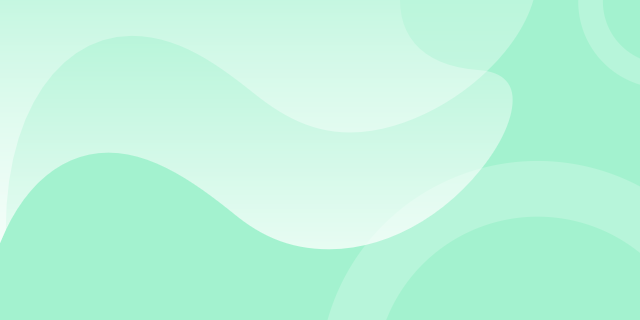
Give the GLSL for this background, as a WebGL 2 fragment shader.

```glsl
#version 300 es
precision highp float;
// Mint background with two translucent white waves and two pale rings.
uniform vec2 u_resolution;
out vec4 outColor;

const vec3 MINT = vec3(0.64, 0.95, 0.812);
const vec3 WHITE = vec3(1.0);
const int CURVE_STEPS = 14;

// Adds one straight edge to an outline: x = squared distance, y = inside sign.
void addEdge(vec2 p, vec2 a, vec2 b, inout vec2 outline) {
  vec2 edge = b - a, toP = p - a;
  vec2 gap = toP - edge * clamp(dot(toP, edge) / dot(edge, edge), 0.0, 1.0);
  outline.x = min(outline.x, dot(gap, gap));
  bool spans = (a.y > p.y) != (b.y > p.y);
  if (spans && p.x < a.x + edge.x * (p.y - a.y) / edge.y) outline.y = -outline.y;
}

vec2 bezier(vec2 a, vec2 b, vec2 c, vec2 d, float t) {
  float s = 1.0 - t;
  return s * s * s * a + 3.0 * s * s * t * b + 3.0 * s * t * t * c + t * t * t * d;
}

// Adds a cubic curve as a chain of short edges.
void addCurve(vec2 p, vec2 a, vec2 b, vec2 c, vec2 d, inout vec2 outline) {
  vec2 from = a;
  for (int i = 1; i <= CURVE_STEPS; i++) {
    vec2 to = bezier(a, b, c, d, float(i) / float(CURVE_STEPS));
    addEdge(p, from, to, outline);
    from = to;
  }
}

// Closes an outline beyond the top and left of the canvas.
void closeOutside(vec2 p, vec2 last, vec2 first, inout vec2 outline) {
  vec2 topRight = vec2(last.x + 0.03, 1.15);
  vec2 topLeft = vec2(-0.1, 1.15);
  vec2 lowLeft = vec2(-0.1, 0.02);
  addEdge(p, last, topRight, outline);
  addEdge(p, topRight, topLeft, outline);
  addEdge(p, topLeft, lowLeft, outline);
  addEdge(p, lowLeft, first, outline);
}

float signedDistance(vec2 outline) {
  return outline.y * sqrt(outline.x);
}

float upperWave(vec2 p) {
  vec2 start = vec2(0.018, 0.281), crest = vec2(0.411, 0.888);
  vec2 slope = vec2(0.794, 0.708), trough = vec2(1.094, 0.586);
  vec2 rise = vec2(1.523, 0.779), end = vec2(1.667, 1.0);
  vec2 outline = vec2(9.0, 1.0);
  addCurve(p, start, vec2(0.018, 0.661), vec2(0.195, 0.888), crest, outline);
  addCurve(p, crest, vec2(0.56, 0.888), vec2(0.682, 0.797), slope, outline);
  addCurve(p, slope, vec2(0.885, 0.635), vec2(0.977, 0.586), trough, outline);
  addCurve(p, trough, vec2(1.25, 0.586), vec2(1.419, 0.677), rise, outline);
  addCurve(p, rise, vec2(1.596, 0.849), vec2(1.646, 0.927), end, outline);
  closeOutside(p, end, start, outline);
  return signedDistance(outline);
}

float lowerWave(vec2 p) {
  vec2 start = vec2(0.0, 0.24), crest = vec2(0.339, 0.523);
  vec2 slope = vec2(0.742, 0.323), trough = vec2(1.029, 0.221);
  vec2 rise = vec2(1.503, 0.471), tip = vec2(1.602, 0.688);
  vec2 shoulder = vec2(1.497, 0.781), end = vec2(1.25, 1.0);
  vec2 outline = vec2(9.0, 1.0);
  addCurve(p, start, vec2(0.073, 0.422), vec2(0.195, 0.523), crest, outline);
  addCurve(p, crest, vec2(0.482, 0.523), vec2(0.62, 0.422), slope, outline);
  addCurve(p, slope, vec2(0.828, 0.255), vec2(0.917, 0.221), trough, outline);
  addCurve(p, trough, vec2(1.203, 0.221), vec2(1.38, 0.318), rise, outline);
  addCurve(p, rise, vec2(1.568, 0.552), vec2(1.602, 0.63), tip, outline);
  addCurve(p, tip, vec2(1.602, 0.747), vec2(1.563, 0.776), shoulder, outline);
  addCurve(p, shoulder, vec2(1.333, 0.792), vec2(1.25, 0.875), end, outline);
  closeOutside(p, end, start, outline);
  return signedDistance(outline);
}

float ring(vec2 p, vec2 center, float inner, float outer) {
  float radius = length(p - center);
  return max(radius - outer, inner - radius);
}

float coverage(float dist, float pixel) {
  return clamp(0.5 - dist / pixel, 0.0, 1.0);
}

void main() {
  // Height is one unit, width is two.
  vec2 p = gl_FragCoord.xy / u_resolution * vec2(2.0, 1.0);
  float pixel = 1.0 / u_resolution.y;
  float depth = 1.0 - p.y;
  vec3 color = MINT;

  // Pale rings at the right
  float largeRing = ring(p, vec2(1.68, -0.185), 0.508, 0.682);
  float smallRing = ring(p, vec2(2.078, 0.995), 0.194, 0.271);
  color = mix(color, WHITE, 0.22 * coverage(min(largeRing, smallRing), pixel));

  // Waves that whiten downwards
  color = mix(color, WHITE, (0.15 + 0.76 * depth) * coverage(lowerWave(p), pixel));
  color = mix(color, WHITE, (0.26 + 0.38 * depth) * coverage(upperWave(p), pixel));

  outColor = vec4(color, 1.0);
}
```
